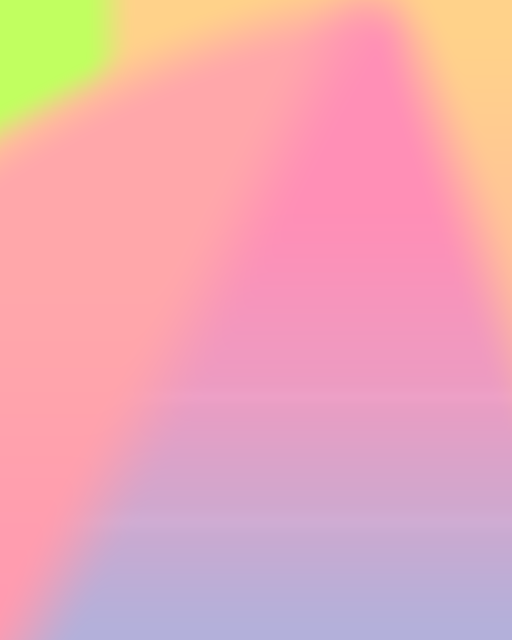
A WebGL 1 fragment shader for this background:

```glsl
precision mediump float;
// Soft blurred gradient: a pink-to-lavender wedge over salmon, amber and lime.

uniform vec2 u_resolution;

// Soft step from 0 to 1, centred on zero, reaching full value at the given radius.
float blurEdge(float signedDist, float radius) {
  return smoothstep(-radius, radius, signedDist);
}

// Faint horizontal light streak at a given depth.
float streak(float depth, float center, float width) {
  float d = (depth - center) / width;
  return exp(-d * d);
}

// Vertical ramp inside the wedge, from hot pink down to lavender.
vec3 wedgeColor(float depth) {
  vec3 hotPink = vec3(1.0, 0.56, 0.714);
  vec3 rose = vec3(0.93, 0.607, 0.757);
  vec3 mauve = vec3(0.81, 0.658, 0.808);
  vec3 lavender = vec3(0.698, 0.692, 0.857);
  vec3 color = mix(hotPink, rose, smoothstep(0.30, 0.64, depth));
  color = mix(color, mauve, smoothstep(0.56, 0.84, depth));
  color = mix(color, lavender, smoothstep(0.76, 1.02, depth));
  return color + 0.014 * (streak(depth, 0.62, 0.012) + streak(depth, 0.815, 0.016));
}

void main() {
  // Height units: x spans 0 to 0.8, depth runs down from the top edge.
  vec2 uv = gl_FragCoord.xy / u_resolution;
  float x = uv.x * 0.8;
  float depth = 1.0 - uv.y;

  // Amber backdrop
  vec3 color = mix(vec3(1.0, 0.825, 0.54), vec3(1.0, 0.77, 0.59), smoothstep(0.0, 0.4, depth));

  // Lime corner
  float lime = blurEdge(0.172 - x, 0.042) * blurEdge(0.205 - 0.53 * x - depth, 0.045);
  color = mix(color, vec3(0.755, 1.0, 0.375), lime);

  // Salmon field below a curved upper rim, left of the wedge axis
  vec3 salmon = mix(vec3(1.0, 0.655, 0.668), vec3(1.0, 0.607, 0.69), smoothstep(0.4, 1.0, depth));
  float rim = 0.241 - 0.66 * x + 0.43 * x * x;
  float field = blurEdge(depth - rim, 0.062) * blurEdge(0.60 - 0.08 * depth - x, 0.06);
  color = mix(color, salmon, field);

  // Wedge with blurred flanks and a fading apex
  float leftFlank = blurEdge(x - 0.56 + 0.514 * depth, 0.082);
  float rightFlank = blurEdge(0.618 + 0.35 * depth - x, 0.068);
  float apex = smoothstep(-0.06, 0.07, depth);
  color = mix(color, wedgeColor(depth), leftFlank * rightFlank * apex);

  gl_FragColor = vec4(color, 1.0);
}
```
